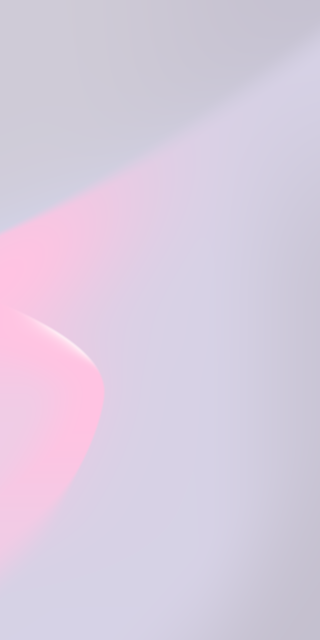
Give the GLSL for this background, as a Shadertoy shader.

```glsl
// Soft pastel backdrop: a grey upper field meets a lavender sheet along a
// rising curve, with a pink glow and a folded petal on the left side.
// Built from curve distances, an elongated Gaussian and smooth blends.

const vec3 GREY     = vec3(0.770, 0.752, 0.810);
const vec3 WARMGREY = vec3(0.812, 0.796, 0.842);
const vec3 MIST     = vec3(0.825, 0.822, 0.900);
const vec3 LAVENDER = vec3(0.840, 0.822, 0.900);
const vec3 PINK     = vec3(1.000, 0.765, 0.885);
const vec3 PALEPINK = vec3(0.940, 0.800, 0.900);
const vec3 GLINT    = vec3(1.000, 0.965, 0.975);

// Height of the border between the upper field and the sheet
float sheetEdge(float x) {
    return 1.27 + 0.45 * x + 0.163 * x * x;
}

// Right-hand outline of the petal at height y
float petalOutline(float y) {
    float d = y - 0.776;
    float below = 0.8 * d * d + 0.16 * (sqrt(d * d + 0.0009) - 0.03);
    return 0.326 - (d > 0.0 ? 4.25 * d * d : below);
}

// Approximate distance to the petal outline, positive inside
float petalDepth(vec2 p) {
    const float STEP = 0.004;
    float slope = (petalOutline(p.y + STEP) - petalOutline(p.y - STEP)) / (2.0 * STEP);
    return (petalOutline(p.y) - p.x) / sqrt(1.0 + slope * slope);
}

// Gaussian stretched along a unit axis
float stretchedGlow(vec2 p, vec2 center, vec2 axis, vec2 radii) {
    vec2 d = p - center;
    vec2 q = vec2(dot(d, axis), dot(d, vec2(axis.y, -axis.x))) / radii;
    return exp(-dot(q, q));
}

vec3 upperField(vec2 p, float height) {
    vec3 color = mix(WARMGREY, GREY, smoothstep(0.1, 1.05, p.x));
    float mist = exp(-max(height, 0.0) / 0.12) * (1.0 - 0.75 * p.x);
    return mix(color, MIST, mist);
}

vec3 lavenderSheet(vec2 p, float depth) {
    // Shadows along the right side and in the lower right corner
    float side = 0.75 * smoothstep(0.6, 1.08, p.x) * smoothstep(1.9, 1.05, p.y);
    float corner = smoothstep(0.35, 0.98, p.x - 0.9 * p.y);
    vec3 color = mix(LAVENDER, GREY, 1.0 - (1.0 - side) * (1.0 - corner));

    // Pink light along the sheet and around the petal
    float glow = stretchedGlow(p, vec2(0.0, 1.12), vec2(0.741, 0.671), vec2(0.55, 0.25));
    float rim = 0.25 * exp(-max(-depth, 0.0) / 0.09);
    rim *= smoothstep(0.1, 0.4, p.y) * smoothstep(1.2, 0.9, p.y);
    return mix(color, PINK, 1.0 - (1.0 - glow) * (1.0 - rim));
}

vec3 petalColor(vec2 p, float depth) {
    float pale = smoothstep(0.04, 0.25, depth) * smoothstep(1.02, 0.68, p.y);
    pale = max(pale, 0.9 * smoothstep(0.7, 0.3, p.y));
    vec3 color = mix(PINK, PALEPINK, pale);

    // Bright fold below the upper outline, tapering at both ends
    float taper = smoothstep(0.82, 0.91, p.y) * smoothstep(1.055, 0.95, p.y);
    float fold = taper * exp(-max(depth, 0.0) / (0.004 + 0.014 * taper));
    return mix(color, GLINT, fold);
}

void mainImage(out vec4 fragColor, in vec2 fragCoord) {
    vec2 p = fragCoord / iResolution.xy * vec2(1.0, 2.0);
    float depth = petalDepth(p);
    float height = p.y - sheetEdge(p.x);

    // Sheet and upper field, with a border that softens to the right
    float border = mix(0.014, 0.075, p.x);
    vec3 color = mix(lavenderSheet(p, depth), upperField(p, height),
                     smoothstep(-border, border, height));

    // Petal, crisp above and dissolving at its lower end
    float softness = mix(0.005, 0.08, smoothstep(0.55, 0.2, p.y));
    color = mix(color, petalColor(p, depth), smoothstep(-softness, softness, depth));

    fragColor = vec4(color, 1.0);
}
```
